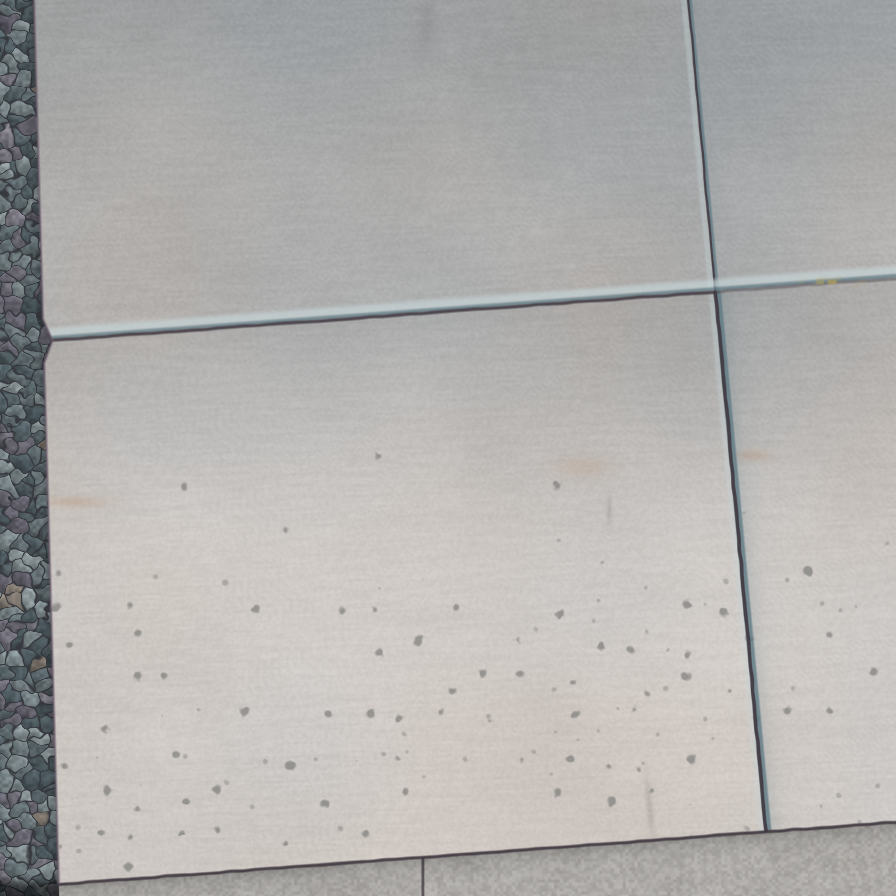
Give the GLSL for this texture, as a WebGL 2 fragment shader.

```glsl
#version 300 es
precision highp float;
uniform vec2 u_resolution;
out vec4 outColor;

const vec3 COOL_GREY = vec3(0.62, 0.63, 0.635);
const vec3 MID_GREY = vec3(0.695, 0.69, 0.685);
const vec3 WARM_GREY = vec3(0.805, 0.783, 0.765);
const vec3 DARK_GAP = vec3(0.25, 0.22, 0.25);
const vec3 TEAL = vec3(0.36, 0.47, 0.51);
const vec3 PLUM = vec3(0.44, 0.38, 0.44);
const vec3 PALE_RIM = vec3(0.78, 0.84, 0.85);
const vec3 RUST = vec3(0.73, 0.60, 0.50);

float hash(vec2 p) {
  return fract(sin(dot(p, vec2(127.1, 311.7))) * 43758.545);
}

vec2 hash2(vec2 p) {
  return vec2(hash(p), hash(p + 57.3));
}

float noise(vec2 p) {
  vec2 i = floor(p), f = fract(p);
  f = f * f * (3.0 - 2.0 * f);
  return mix(mix(hash(i), hash(i + vec2(1, 0)), f.x),
             mix(hash(i + vec2(0, 1)), hash(i + vec2(1, 1)), f.x), f.y);
}

float fbm(vec2 p) {
  float sum = 0.0, amp = 0.5;
  for (int i = 0; i < 4; i++) {
    sum += amp * noise(p);
    p = mat2(1.6, 1.2, -1.2, 1.6) * p + 17.0;
    amp *= 0.5;
  }
  return sum;
}

// Soft-edged band of half width w around d = 0
float band(float d, float w, float aa) {
  return 1.0 - smoothstep(w - aa, w + aa, abs(d));
}

// Gaussian smudge
float smudge(vec2 p, vec2 center, vec2 size) {
  vec2 q = (p - center) / size;
  return exp(-min(dot(q, q), 40.0));
}

// Shade that fades away on the negative side of a border
float fadeInside(float d, float rate) {
  return exp(min(d, 0.0) * rate);
}

// Angular stones: nearest and second nearest cell points
vec3 gravel(vec2 p, float scale) {
  vec2 q = p * scale + 0.6 * vec2(noise(p * 110.0), noise(p * 110.0 + 31.0));
  vec2 base = floor(q), id = base, offset = vec2(0);
  float near = 9.0, next = 9.0;
  for (int y = -1; y <= 1; y++)
    for (int x = -1; x <= 1; x++) {
      vec2 cell = base + vec2(x, y);
      vec2 r = cell + hash2(cell) - q;
      float d = length(r * vec2(1.0, 1.25));
      if (d < near) { next = near; near = d; id = cell; offset = r; }
      else next = min(next, d);
    }
  float tone = hash(id + 5.0);
  vec3 stone = mix(vec3(0.29, 0.34, 0.36), vec3(0.53, 0.57, 0.58), tone * tone);
  stone = mix(stone, PLUM, 0.5 * step(0.8, hash(id + 9.0)));
  stone = mix(stone, RUST * 0.8, 0.5 * step(0.97, hash(id + 13.0)));
  stone *= 1.0 - 0.3 * dot(offset, vec2(0.5, 0.8)) + 0.3 * (noise(p * 260.0) - 0.5);
  return mix(vec3(0.21, 0.22, 0.24), stone, smoothstep(0.0, 0.18, next - near));
}

// Scattered damp spots, one candidate per grid cell
float spots(vec2 p, float scale, float chance, float aa) {
  vec2 q = p * scale, cell = floor(q);
  vec2 center = 0.2 + 0.6 * hash2(cell);
  float radius = mix(0.05, 0.12, hash(cell + 3.0));
  float d = length(fract(q) - center) + 0.09 * (noise(p * 210.0) - 0.5);
  float soft = aa * scale + 0.025;
  return step(hash(cell + 21.0), chance) * (1.0 - smoothstep(radius - soft, radius + soft, d));
}

// Brushed concrete with cloudy wear
vec3 concrete(vec2 p) {
  vec3 c = mix(MID_GREY, COOL_GREY, smoothstep(0.68, 1.0, p.y));
  c = mix(c, WARM_GREY, smoothstep(0.66, 0.36, p.y));
  c += 0.07 * (fbm(p * vec2(5.0, 7.0)) - 0.47);
  c += vec3(0.018, 0.0, -0.014) * (noise(p * 6.0 + 40.0) - 0.5);
  c += 0.024 * (noise(vec2(p.x * 30.0, (p.y - 0.04 * p.x) * 330.0)) - 0.5);
  return c + 0.035 * (noise(mat2(0.8, 0.6, -0.6, 0.8) * p * 360.0) - 0.5);
}

void main() {
  vec2 p = gl_FragCoord.xy / u_resolution;
  float aa = 0.8 / min(u_resolution.x, u_resolution.y);

  // Signed distances to the slightly skewed joints and borders
  float cross = p.y - (0.6157 + 0.0735 * p.x);
  float upright = p.x - (0.8617 - 0.0935 * p.y);
  float front = p.y - (0.0082 + 0.0742 * p.x);
  float notch = max(0.0, 0.010 - 0.4 * abs(cross));
  float side = p.x - (0.066 - 0.028 * p.y) - notch;
  float lower = 1.0 - smoothstep(-aa, aa, cross);
  float rightSide = smoothstep(-aa, aa, upright);

  // Slab surface, stains and spots
  vec3 slab = concrete(p);
  slab *= 1.0 - 0.04 * fadeInside(cross, 22.0) * lower;
  float stain = smudge(p, vec2(0.085, 0.44), vec2(0.035, 0.006))
              + 0.7 * smudge(p, vec2(0.65, 0.479), vec2(0.03, 0.012))
              + smudge(p, vec2(0.84, 0.492), vec2(0.02, 0.007));
  slab = mix(slab, RUST, 0.4 * stain);
  float scuff = smudge(p, vec2(0.725 - 0.1 * (p.y - 0.1), 0.10), vec2(0.004, 0.035))
              + smudge(p, vec2(0.68, 0.43), vec2(0.003, 0.015))
              + 0.6 * smudge(p, vec2(0.475, 0.97), vec2(0.010, 0.03));
  slab *= 1.0 - 0.1 * scuff;
  float density = smoothstep(0.52, 0.25, p.y) * (0.08 + 0.5 * noise(p * 8.0 + 6.0));
  float damp = spots(p, 23.0, density, aa) + 0.6 * spots(p + 0.37, 41.0, 0.25 * density, aa);
  slab = mix(slab, vec3(0.49, 0.49, 0.48), 0.7 * min(damp, 1.0) * lower);

  // Upright joint: pale lip, teal shade, dark core
  float edgeWear = 0.0012 * (noise(p * 70.0) - 0.5);
  slab = mix(slab, TEAL, mix(0.12, 0.32, lower) * rightSide * fadeInside(-upright, 80.0));
  slab = mix(slab, PALE_RIM, 0.35 * band(upright + 0.005, 0.003, 0.002));
  slab = mix(slab, TEAL, 0.75 * band(upright - 0.002, mix(0.002, 0.004, lower), 0.0015));
  slab = mix(slab, DARK_GAP, 0.9 * band(upright + edgeWear, mix(0.0013, 0.002, lower), aa));

  // Cross joint: rounded pale lip above a shadow line
  slab = mix(slab, PALE_RIM, 0.65 * band(cross - 0.009, 0.005, 0.004));
  slab = mix(slab, TEAL, 0.7 * band(cross - 0.003, 0.002, 0.002));
  slab = mix(slab, DARK_GAP, mix(0.85, 0.4, rightSide) * band(cross + edgeWear, 0.0018, aa + 0.0006));
  float moss = smudge(p, vec2(0.93, 0.685), vec2(0.025, 0.004)) * smoothstep(0.4, 0.6, noise(p * 140.0));
  slab = mix(slab, vec3(0.72, 0.64, 0.34), 0.7 * moss);

  // Speckled front strip with its own short joint
  vec3 strip = vec3(0.68, 0.67, 0.655) + 0.10 * (noise(p * 300.0) - 0.5) + 0.07 * (fbm(p * 25.0) - 0.5);
  strip = mix(strip, DARK_GAP, 0.75 * band(p.x - 0.472, 0.0016, aa));
  strip *= 1.0 - 0.2 * fadeInside(front, 90.0);
  vec3 color = mix(strip, slab, smoothstep(-aa, aa, front));
  color = mix(color, DARK_GAP, 0.9 * band(front + edgeWear, 0.0017, aa + 0.0004));

  // Gravel bed with shaded border
  vec3 bed = gravel(p, 64.0) * (1.0 - 0.25 * fadeInside(side, 150.0));
  bed *= mix(0.45, 1.0, smoothstep(0.008, 0.025, p.y));
  color = mix(bed, color, smoothstep(-aa, aa, side));
  color = mix(color, PLUM, 0.7 * band(side, 0.0013, aa + 0.0005) * step(0.0, front));

  outColor = vec4(clamp(color, 0.0, 1.0), 1.0);
}
```
